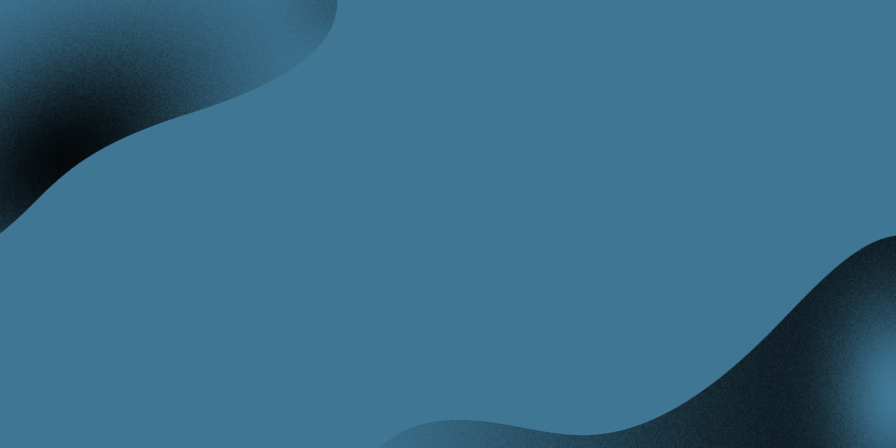
Give the GLSL for this background, as a Shadertoy shader.

```glsl
// Flat steel-blue backdrop with two grainy, shadowed wave shapes in opposite corners.

// Cubic through two knots, each given as (position, value, slope).
float hermite(vec3 a, vec3 b, float x) {
    float span = b.x - a.x;
    float t = clamp((x - a.x) / span, 0.0, 1.0);
    float s = 1.0 - t;
    return s * s * ((1.0 + 2.0 * t) * a.y + t * span * a.z)
         + t * t * ((3.0 - 2.0 * t) * b.y - s * span * b.z);
}

// Right-hand limit of the upper wave at height y.
float upperEdge(float y) {
    float depth = 1.0 - y;
    vec3 bend = vec3(0.255, 0.417, -3.2);
    return depth < bend.x
        ? hermite(vec3(0.0, 0.753, 0.0), bend, depth)
        : hermite(bend, vec3(0.521, 0.0, -1.3), depth);
}

// Top of the lower wave at position x.
float lowerEdge(float x) {
    vec3 crest = vec3(1.029, 0.0625, 0.0);
    vec3 trough = vec3(1.302, 0.0286, 0.0);
    vec3 slope = vec3(1.732, 0.271, 1.03);
    if (x < crest.x) return hermite(vec3(0.846, 0.0, 0.9), crest, x);
    if (x < trough.x) return hermite(crest, trough, x);
    if (x < slope.x) return hermite(trough, slope, x);
    return hermite(slope, vec3(2.0, 0.474, 0.12), x);
}

// Soft elliptical spot that fades to zero.
float spot(vec2 offset, vec2 radius) {
    vec2 q = offset / radius;
    return exp(-dot(q, q));
}

float hash(vec2 cell) {
    vec3 q = fract(cell.xyx * vec3(0.1031, 0.1030, 0.0973));
    q += dot(q, q.yzx + 33.33);
    return fract((q.x + q.y) * q.z);
}

float coverage(float field) {
    return clamp(field / max(fwidth(field), 1e-5) + 0.5, 0.0, 1.0);
}

void mainImage(out vec4 fragColor, in vec2 fragCoord) {
    vec2 p = fragCoord / iResolution.xy * vec2(2.0, 1.0);
    vec3 steelBlue = vec3(0.243, 0.463, 0.580);

    // Upper shadow: a tilted dark band and a faint rim at the tip.
    vec2 along = vec2(0.84, 0.54);
    vec2 offset = p - vec2(0.143, 0.648);
    vec2 tilted = vec2(dot(offset, along), dot(offset, vec2(-along.y, along.x)));
    float upperShade = 0.92 * spot(tilted, vec2(0.35, 0.23))
                     + 0.22 * spot(p - vec2(0.753, 1.0), vec2(0.10));

    // Lower shadow: deepens to the right, opened by a glow at the border.
    float glow = spot(p - vec2(2.0, 0.12), vec2(0.14, 0.22));
    float lowerShade = 0.80 * smoothstep(0.6, 1.95, p.x) * (1.0 - glow);

    float shade = upperShade * coverage(upperEdge(p.y) - p.x)
                + lowerShade * coverage(lowerEdge(p.x) - p.y);

    // Fine grain, strongest in the half tones.
    float grain = hash(floor(p * 256.0)) - 0.5;
    shade += 0.4 * grain * shade * (1.0 - shade);

    fragColor = vec4(steelBlue * (1.0 - clamp(shade, 0.0, 1.0)), 1.0);
}
```
